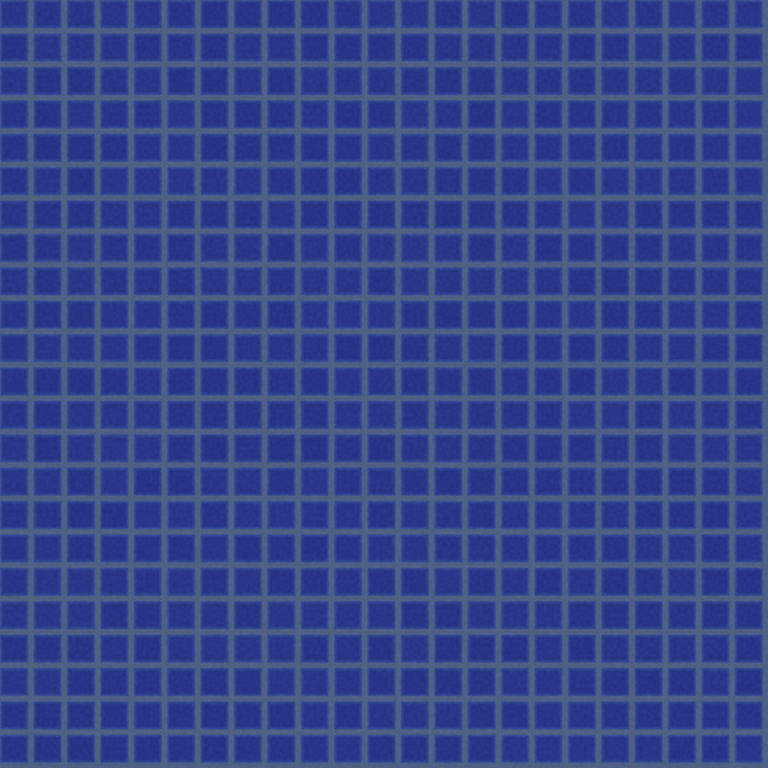
Give the GLSL for this pattern, as a three.js fragment shader.

```glsl
#define TILES 23.0
#define GRID_SHIFT 0.075
#define CORNER 0.12
#define WOBBLE 0.012
#define GRAIN 0.022
#define TILE_VARIATION 0.012
#define GROUT_COLOR vec3(0.310, 0.380, 0.510)
#define RIM_COLOR vec3(0.205, 0.285, 0.590)
#define GLAZE_COLOR vec3(0.156, 0.208, 0.530)

varying vec2 vUv;

float hash(vec2 p) {
  vec3 q = fract(vec3(p.xyx) * 0.1031);
  q += dot(q, q.yzx + 33.33);
  return fract((q.x + q.y) * q.z);
}

vec2 gradient(vec2 cell) {
  float angle = 6.2832 * hash(cell);
  return vec2(cos(angle), sin(angle));
}

// Gradient noise, roughly -0.7 to 0.7
float gradientNoise(vec2 p) {
  vec2 i = floor(p);
  vec2 f = p - i;
  vec2 u = f * f * f * (f * (f * 6.0 - 15.0) + 10.0);
  vec2 e = vec2(1.0, 0.0);
  float low = mix(dot(gradient(i), f), dot(gradient(i + e), f - e), u.x);
  float high = mix(dot(gradient(i + e.yx), f - e.yx),
                   dot(gradient(i + e.xx), f - e.xx), u.x);
  return mix(low, high, u.y);
}

// Distance inward from the border of a rounded unit square
float insetDistance(vec2 p, float radius) {
  vec2 q = abs(p) - 0.5 + radius;
  return radius - length(max(q, 0.0)) - min(max(q.x, q.y), 0.0);
}

void main() {
  // Rows run downward so the last grout line closes the bottom edge
  vec2 grid = vec2(vUv.x, 1.0 - vUv.y) * TILES + GRID_SHIFT;
  vec2 tile = floor(grid);
  vec2 local = grid - tile - 0.5;

  // Slightly uneven tile edge
  float inset = insetDistance(local, CORNER);
  inset += WOBBLE * gradientNoise(grid * 5.0);

  // Grout, light glaze rim, deep glaze
  vec3 color = mix(GROUT_COLOR, RIM_COLOR, smoothstep(0.045, 0.115, inset));
  color = mix(color, GLAZE_COLOR, smoothstep(0.085, 0.195, inset));

  // Tone of each tile and fine surface grain
  float glazed = smoothstep(0.06, 0.12, inset);
  color += glazed * TILE_VARIATION * (hash(tile + 7.0) - 0.5);
  color += GRAIN * gradientNoise(grid * 9.0 + 41.0);

  gl_FragColor = vec4(color, 1.0);
}
```
